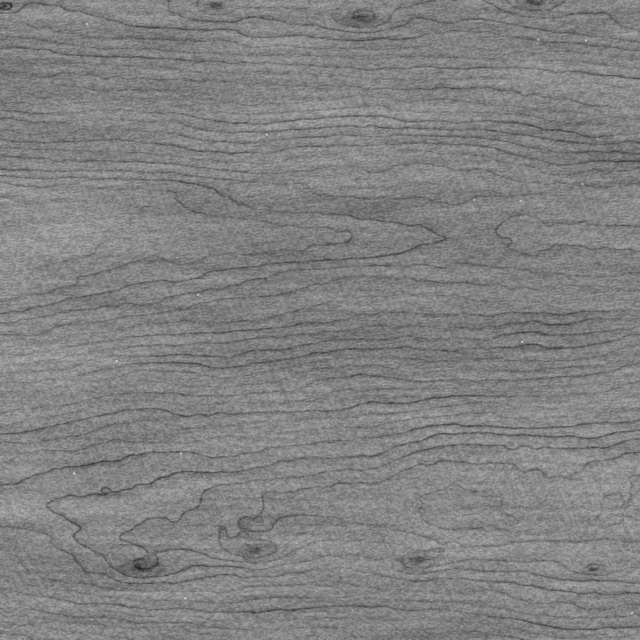
Reproduce this texture procedurally as a Shadertoy shader.

```glsl
// Grey wood board: flowing growth rings, cathedral arches, knots and fine pores.

const float TAU = 6.2831853;
const float BASE_GREY = 0.527;
const int KNOT_COUNT = 8;

float hash(vec2 p) {
    return fract(sin(dot(p, vec2(127.1, 311.7))) * 43758.5453);
}

float noise(vec2 p) {
    vec2 cell = floor(p), f = fract(p);
    vec2 u = f * f * f * (f * (f * 6.0 - 15.0) + 10.0);
    float low = mix(hash(cell), hash(cell + vec2(1, 0)), u.x);
    float high = mix(hash(cell + vec2(0, 1)), hash(cell + vec2(1, 1)), u.x);
    return mix(low, high, u.y);
}

// Noise centred on zero.
float wave(vec2 p) {
    return noise(p) - 0.5;
}

// Knots sit in two bands: along the top edge and in the lower part.
vec3 knotPlace(int index) {
    float i = float(index);
    float x = (i + hash(vec2(i, 3.0))) / float(KNOT_COUNT);
    float jitter = hash(vec2(i, 8.0)) - 0.5;
    float y = index % 2 == 0 ? 0.985 + 0.03 * jitter : 0.11 + 0.09 * jitter;
    float size = mix(0.006, 0.018, pow(hash(vec2(i, 15.0)), 2.0));
    return vec3(x, y, size);
}

float knotRadius(vec2 p, vec3 knot) {
    vec2 d = (p - knot.xy) / (knot.z * vec2(1.8, 0.8));
    return length(d);
}

// Growth height: its whole-number contours are the ring lines.
float ringField(vec2 p) {
    float h = 9.0 * cos(TAU * (p.y - 0.2) / 0.86) + 3.0 * p.x;
    h += 2.6 * wave(p * vec2(2.7, 7.0) + 4.3);
    h += 1.5 * wave(p * vec2(6.0, 15.0) + 21.7);
    h += 0.6 * wave(p * vec2(17.0, 38.0) + 9.1);
    h += 0.22 * wave(p * vec2(55.0, 80.0) + 33.0);
    for (int i = 0; i < KNOT_COUNT; i++) {
        float r = knotRadius(p, knotPlace(i));
        h += 1.6 * exp(-0.22 * r * r);
    }
    return h;
}

// Darkness of the thin ring lines and the soft shade on one side of them.
float ringShade(vec2 p) {
    float e = 0.0008;
    float h = ringField(p);
    vec2 slope = vec2(ringField(p + vec2(e, 0)), ringField(p + vec2(0, e))) - h;
    float steepness = max(length(slope) / e, 9.0);
    float ring = floor(h + 0.5);
    float offset = h - ring;
    float d = offset / steepness;

    float line = exp(-pow(d / 0.0017, 2.0));
    float side = exp(-abs(d) / 0.009) * smoothstep(-0.002, 0.002, d);
    float fade = 1.0 - 2.0 * abs(offset);
    float strength = mix(0.35, 1.0, hash(vec2(ring, 5.0)));
    strength *= 0.35 + 1.1 * noise(p * vec2(7.0, 16.0) + 50.0);
    return strength * fade * (0.125 * line + 0.075 * side);
}

float knotShade(vec2 p) {
    float shade = 0.0;
    vec2 warp = 0.006 * vec2(wave(p * 70.0), wave(p * 70.0 + 19.0));
    for (int i = 0; i < KNOT_COUNT; i++) {
        float r = knotRadius(p + warp, knotPlace(i));
        float core = 0.17 * (1.0 - smoothstep(0.2, 1.0, r));
        float rim = 0.07 * exp(-pow((r - 1.15) / 0.25, 2.0));
        shade = max(shade, core + rim + 0.05 * exp(-0.3 * r * r));
    }
    return shade;
}

// Sparse soft ellipses, one possible per grid cell.
float flecks(vec2 p, vec2 grid, vec2 radius, float share) {
    vec2 q = p * grid, cell = floor(q);
    vec2 centre = 0.3 + 0.4 * vec2(hash(cell + 11.0), hash(cell + 47.0));
    float r = length((fract(q) - centre) / grid / radius);
    return step(1.0 - share, hash(cell + 73.0)) * (1.0 - smoothstep(0.4, 1.2, r));
}

// Broad tone, long fibres and a fine slanted pore grain.
float fibreTone(vec2 p) {
    float tone = 0.075 * wave(p * vec2(2.0, 9.0) + 61.0);
    tone += 0.06 * wave(p * vec2(7.0, 34.0) + 13.0);
    tone += 0.07 * wave(p * vec2(12.0, 150.0) + 5.0);
    vec2 slanted = vec2(p.x + 0.4 * p.y, p.y - 0.15 * p.x);
    tone += 0.08 * wave(slanted * vec2(130.0, 290.0) + 27.0);
    tone += 0.14 * wave(slanted * vec2(330.0, 430.0) + 81.0);
    return tone;
}

void mainImage(out vec4 fragColor, in vec2 fragCoord) {
    vec2 p = fragCoord / iResolution.y;
    float grey = BASE_GREY + fibreTone(p);
    grey -= ringShade(p) + knotShade(p);

    // Short dark pores and rare pale specks.
    grey -= 0.09 * flecks(p, vec2(24.0, 70.0), vec2(0.008, 0.0015), 0.035);
    grey += 0.25 * flecks(p, vec2(40.0), vec2(0.0022), 0.012);
    fragColor = vec4(vec3(clamp(grey, 0.0, 1.0)), 1.0);
}
```
